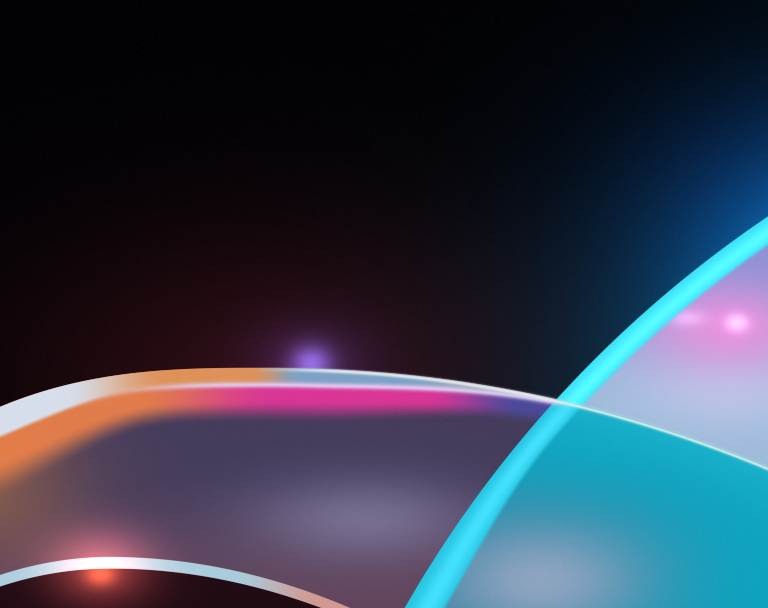
A WebGL 2 fragment shader for this background:

```glsl
#version 300 es
precision highp float;
// Glowing glass arcs: a violet lens crossed by a cyan disc on a dark backdrop.

#define LENS_PEAK vec2(0.436, 0.395)
#define HOLE_PEAK vec2(0.181, 0.084)
#define DISC_CENTER vec2(2.345, -0.959)
#define DISC_RADIUS 1.934
#define CYAN vec3(0.22, 0.87, 0.95)
#define TEAL vec3(0.05, 0.63, 0.74)
#define ORANGE vec3(0.91, 0.50, 0.29)
#define MAGENTA vec3(0.88, 0.21, 0.60)
#define VIOLET vec3(0.27, 0.235, 0.36)
#define PALE vec3(0.84, 0.87, 0.92)
#define GRAIN 0.008

uniform vec2 u_resolution;
out vec4 fragColor;

float hash(vec2 p) {
    vec3 q = fract(p.xyx * 0.1031);
    q += dot(q, q.yzx + 33.33);
    return fract((q.x + q.y) * q.z);
}

// Elliptical soft spot
float glow(vec2 p, vec2 center, vec2 radius) {
    vec2 d = (p - center) / radius;
    return exp(-dot(d, d));
}

// Antialiased coverage, one where d is positive
float cover(float d) {
    float w = 0.75 / u_resolution.y;
    return smoothstep(-w, w, d);
}

// Thin line of given half width around d = 0
float line(float d, float halfWidth) {
    return exp(-d * d / (halfWidth * halfWidth));
}

// Height of the outer lens edge, steeper on the left
float lensEdge(float x) {
    float dx = x - LENS_PEAK.x;
    float drop = dx < 0.0 ? 0.683 * pow(-dx, 2.85) : 0.243 * pow(dx, 2.1);
    return LENS_PEAK.y - drop;
}

// Height of the inner lens edge
float holeEdge(float x) {
    float dx = x - HOLE_PEAK.x;
    return HOLE_PEAK.y - (dx < 0.0 ? 0.905 : 0.538) * dx * dx;
}

vec3 backdrop(vec2 p, float discDepth) {
    vec3 c = vec3(0.006, 0.005, 0.014);
    c += vec3(0.17, 0.045, 0.06) * glow(p, vec2(0.46, 0.36), vec2(0.46, 0.27));
    float nearDisc = exp(min(discDepth, 0.0) * 7.5);
    float upward = smoothstep(0.28, 0.72, p.y);
    c += mix(vec3(0.0, 0.09, 0.13), vec3(0.03, 0.31, 0.47), upward) * nearDisc;
    c += vec3(0.01, 0.04, 0.14) * glow(p, vec2(1.26, 0.68), vec2(0.25, 0.2));
    c += vec3(0.32, 0.29, 0.60) * glow(p, vec2(0.512, 0.402), vec2(0.034, 0.030));
    return c + vec3(0.10, 0.07, 0.20) * glow(p, vec2(0.512, 0.405), vec2(0.10, 0.07));
}

vec3 lensBody(vec2 p, float depth, float rim) {
    vec3 c = mix(VIOLET, vec3(0.38, 0.27, 0.36), smoothstep(0.22, 0.02, p.y));
    c = mix(c, vec3(0.49, 0.46, 0.60), 0.85 * glow(p, vec2(0.60, 0.145), vec2(0.19, 0.07)));
    c = mix(c, vec3(0.62, 0.40, 0.28), 0.7 * glow(p, vec2(-0.04, 0.20), vec2(0.17, 0.12)));
    // Coloured reflection hanging beneath the rim
    vec3 band = mix(ORANGE, MAGENTA, smoothstep(0.22, 0.46, p.x));
    band = mix(band, vec3(0.30, 0.29, 0.62), smoothstep(0.70, 0.86, p.x));
    float thick = mix(0.085, 0.053, smoothstep(0.0, 0.3, p.x));
    thick = mix(thick, 0.038, smoothstep(0.5, 0.85, p.x));
    float below = depth - rim;
    return mix(c, band, 0.95 * (1.0 - smoothstep(0.45 * thick, 1.2 * thick, below)));
}

vec3 rimColor(float x) {
    vec3 c = mix(PALE, vec3(0.87, 0.57, 0.35), smoothstep(0.10, 0.28, x));
    c = mix(c, vec3(0.49, 0.63, 0.78), smoothstep(0.41, 0.50, x));
    return mix(c, vec3(0.66, 0.68, 0.74), smoothstep(0.65, 0.85, x));
}

vec3 discAbove(vec2 p) {
    vec3 c = mix(vec3(0.61, 0.73, 0.85), vec3(0.55, 0.57, 0.83), smoothstep(0.32, 0.58, p.y));
    c = mix(c, vec3(0.78, 0.79, 0.93), 0.7 * glow(p, vec2(1.20, 0.36), vec2(0.17, 0.07)));
    c = mix(c, vec3(0.92, 0.57, 0.87), 0.95 * glow(p, vec2(1.20, 0.462), vec2(0.135, 0.07)));
    c += 0.28 * glow(p, vec2(1.212, 0.469), vec2(0.018, 0.014));
    return c + 0.13 * glow(p, vec2(1.13, 0.477), vec2(0.03, 0.013));
}

vec3 discBelow(vec2 p, float depth) {
    vec3 c = mix(TEAL, vec3(0.20, 0.50, 0.62), smoothstep(0.28, 0.05, p.y) * smoothstep(1.25, 0.85, p.x));
    c = mix(c, vec3(0.13, 0.73, 0.83), 0.7 * exp(-depth * 16.0));
    return mix(c, vec3(0.57, 0.65, 0.76), 0.95 * glow(p, vec2(0.89, 0.045), vec2(0.17, 0.095)));
}

void main() {
    vec2 p = gl_FragCoord.xy / u_resolution.y;
    float depth = lensEdge(p.x) - p.y;
    float holeDepth = holeEdge(p.x) - p.y;
    float discDepth = DISC_RADIUS - distance(p, DISC_CENTER);
    float rim = 0.005 + 0.023 * smoothstep(0.96, 0.5, p.x) + 0.022 * smoothstep(0.25, 0.0, p.x);
    float inLens = cover(depth);

    // Lens, its opening and the pale inner edge
    vec3 lens = lensBody(p, depth, rim);
    vec3 hole = vec3(0.13, 0.045, 0.075);
    lens = mix(lens, hole, cover(holeDepth - 0.019));
    vec3 lip = mix(vec3(0.66, 0.80, 0.86), vec3(0.82, 0.60, 0.57), smoothstep(0.38, 0.53, p.x));
    lens = mix(lens, lip, cover(holeDepth) * cover(0.019 - holeDepth));
    lens += vec3(0.50, 0.20, 0.19) * glow(p, vec2(0.165, 0.066), vec2(0.085, 0.06));
    lens += vec3(0.50, 0.22, 0.08) * glow(p, vec2(0.165, 0.055), vec2(0.026, 0.019));
    vec3 color = mix(backdrop(p, discDepth), lens, inLens);

    // Cyan disc with a bright border
    float border = 0.040 + 0.018 * smoothstep(0.28, 0.0, p.y);
    vec3 disc = mix(discAbove(p), discBelow(p, depth), inLens);
    vec3 edge = mix(CYAN, vec3(0.14, 0.76, 0.87), inLens);
    edge += 0.12 * line(discDepth - 0.55 * border, 0.35 * border);
    disc = mix(edge, disc, smoothstep(border - 0.006, border + 0.003, discDepth));
    color = mix(color, disc, cover(discDepth));

    // Glass rim and its highlights
    float beforeDisc = 1.0 - smoothstep(0.90, 0.94, p.x);
    float softEnd = 1.0 - smoothstep(rim - 0.006, rim + 0.004, depth);
    color = mix(color, rimColor(p.x), inLens * softEnd * beforeDisc);
    float inner = line(depth - rim, 0.0048) * smoothstep(0.10, 0.38, p.x) * beforeDisc;
    color = mix(color, vec3(0.88, 0.83, 0.95), 0.88 * inner);
    float outer = line(depth - 0.003, 0.0032) * smoothstep(0.40, 0.56, p.x);
    color = mix(color, vec3(0.91, 0.94, 0.92), 0.88 * outer);

    color += GRAIN * (hash(floor(p * 406.0)) - 0.5);
    fragColor = vec4(clamp(color, 0.0, 1.0), 1.0);
}
```
